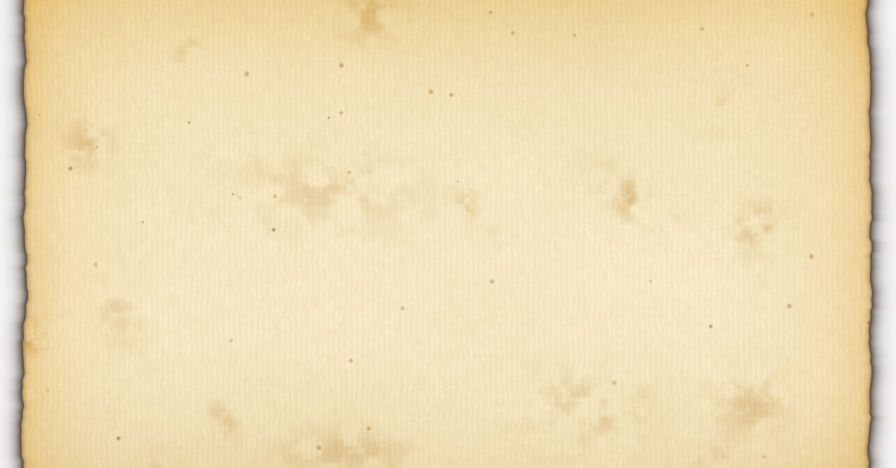
Reproduce this texture procedurally as a Shadertoy shader.

```glsl
float hash(vec2 p) {
    return fract(sin(dot(p, vec2(127.1, 311.7))) * 43758.5453);
}

float noise(vec2 p) {
    vec2 i = floor(p), f = fract(p);
    f = f * f * (3.0 - 2.0 * f);
    float low = mix(hash(i), hash(i + vec2(1, 0)), f.x);
    float high = mix(hash(i + vec2(0, 1)), hash(i + vec2(1, 1)), f.x);
    return mix(low, high, f.y);
}

float fbm(vec2 p) {
    float sum = 0.0, weight = 0.5;
    for (int i = 0; i < 5; i++) {
        sum += weight * noise(p);
        p = p * 2.03 + vec2(17.3, 9.1);
        weight *= 0.5;
    }
    return sum;
}

// Horizontal offset of a torn edge at height y
float tornEdge(float y, float seed) {
    float wander = noise(vec2(y * 5.0, seed)) - 0.5;
    float ragged = noise(vec2(y * 24.0, seed + 3.0)) - 0.5;
    float nibble = noise(vec2(y * 75.0, seed + 7.0)) - 0.5;
    return wander * 0.008 + ragged * 0.007 + nibble * 0.004;
}

// Vertical threads with staggered bumps
float weave(vec2 p, float pitch) {
    float x = p.x / pitch + 0.5 * (noise(p * vec2(18.0, 34.0)) - 0.5);
    float column = floor(x);
    float thread = cos(6.28318 * (x - column));
    float bump = noise(vec2(column * 7.0, p.y / (pitch * 1.3) + 40.0 * hash(vec2(column, 2.0))));
    return thread * (0.3 + 0.7 * bump) + 1.2 * (bump - 0.5);
}

// Soft elliptical patch broken up by a mottling value
float stain(vec2 p, vec2 center, vec2 radius, float mottle) {
    vec2 q = (p - center) / radius;
    return exp(-dot(q, q)) * smoothstep(0.36, 0.68, mottle);
}

// Sparse dots, one candidate per grid cell
float specks(vec2 p, float cells, float chance, float pixel) {
    vec2 cell = floor(p * cells);
    vec2 center = 0.2 + 0.6 * vec2(hash(cell + 4.0), hash(cell + 9.0));
    float radius = mix(0.002, 0.005, hash(cell + 21.0));
    float d = length(fract(p * cells) - center) / cells;
    float dot1 = 1.0 - smoothstep(radius - pixel, radius + pixel, d);
    return dot1 * step(hash(cell + 33.0), chance) * (0.4 + 0.6 * hash(cell + 51.0));
}

float allStains(vec2 p, float mottle) {
    // x, y, radius, strength
    vec4 spots[12] = vec4[12](
        vec4(0.79, 0.97, 0.06, 0.65), vec4(0.19, 0.69, 0.045, 0.75),
        vec4(1.62, 0.51, 0.06, 0.75), vec4(0.07, 0.28, 0.028, 1.5),
        vec4(1.60, 0.14, 0.07, 0.70), vec4(1.71, 0.81, 0.025, 0.80),
        vec4(1.00, 0.56, 0.030, 0.70), vec4(1.07, 0.50, 0.020, 0.80),
        vec4(0.36, 0.01, 0.030, 1.0), vec4(0.48, 0.11, 0.045, 0.55),
        vec4(1.55, 0.76, 0.045, 0.40), vec4(0.40, 0.89, 0.025, 0.80));
    float sum = 0.0;
    for (int i = 0; i < 12; i++) {
        sum += spots[i].w * stain(p, spots[i].xy, spots[i].zz, mottle);
    }
    // Broad blotches
    sum += 0.50 * stain(p, vec2(0.70, 0.59), vec2(0.20, 0.08), mottle);
    sum += 0.90 * stain(p + vec2(0.0, 0.6 * (p.x - 1.35)), vec2(1.35, 0.57), vec2(0.08, 0.05), mottle);
    sum += 0.60 * stain(p, vec2(1.25, 0.13), vec2(0.13, 0.08), mottle);
    sum += 0.60 * stain(p, vec2(0.74, 0.03), vec2(0.13, 0.05), mottle);
    sum += 0.45 * stain(p, vec2(0.26, 0.34), vec2(0.05, 0.09), mottle);
    sum += 0.45 * stain(p, vec2(1.52, 0.03), vec2(0.05, 0.04), mottle);
    return sum;
}

// Parchment tone: pale in the middle, warmer toward the borders
vec3 paperColor(vec2 p, float inset) {
    float cloud = fbm(p * 3.0 + 5.0) - 0.48;
    vec3 color = vec3(0.957, 0.902, 0.755) + cloud * vec3(0.03, 0.04, 0.07);
    float top = exp(-(1.0 - p.y) / 0.16);
    float bottom = exp(-p.y / 0.11);
    float sides = exp(-inset / 0.085);
    color -= top * vec3(0.035, 0.08, 0.16);
    color -= bottom * vec3(0.035, 0.055, 0.085);
    color -= sides * vec3(0.035, 0.10, 0.19);
    return color;
}

void mainImage(out vec4 fragColor, in vec2 fragCoord) {
    vec2 p = fragCoord / iResolution.y;
    p.x *= 1.9104 * iResolution.y / iResolution.x;
    float pixel = 1.0 / iResolution.y;

    // Signed distance into the sheet
    float left = 0.051 + tornEdge(p.y, 2.0);
    float right = 1.853 - 0.005 * smoothstep(0.7, 1.0, p.y) + tornEdge(p.y, 31.0);
    float inset = min(p.x - left, right - p.x);

    // Paper surface
    vec3 paper = paperColor(p, max(inset, 0.0));
    float grain = noise(p * 190.0) - 0.5;
    paper += (0.013 * weave(p, 0.0118) + 0.018 * grain) * vec3(0.8, 1.0, 1.3);

    // Age marks
    float mottle = fbm(p * 24.0);
    paper -= allStains(p, mottle) * vec3(0.10, 0.16, 0.22);
    paper -= specks(p, 9.0, 0.10, pixel) * vec3(0.22, 0.28, 0.30);
    paper -= specks(p + 3.7, 17.0, 0.035, pixel) * vec3(0.14, 0.20, 0.24);

    // Scorched rim
    float rim = exp(-max(inset, 0.0) / 0.0045);
    paper = mix(paper, vec3(0.48, 0.37, 0.24), 0.75 * rim);

    // Shadow on the white backdrop
    float shade = exp(-max(-inset, 0.0) / 0.015);
    vec3 backdrop = mix(vec3(0.975, 0.97, 0.97), vec3(0.33, 0.28, 0.25), shade);

    vec3 color = mix(backdrop, paper, smoothstep(-pixel, pixel, inset));
    fragColor = vec4(clamp(color, 0.0, 1.0), 1.0);
}
```
